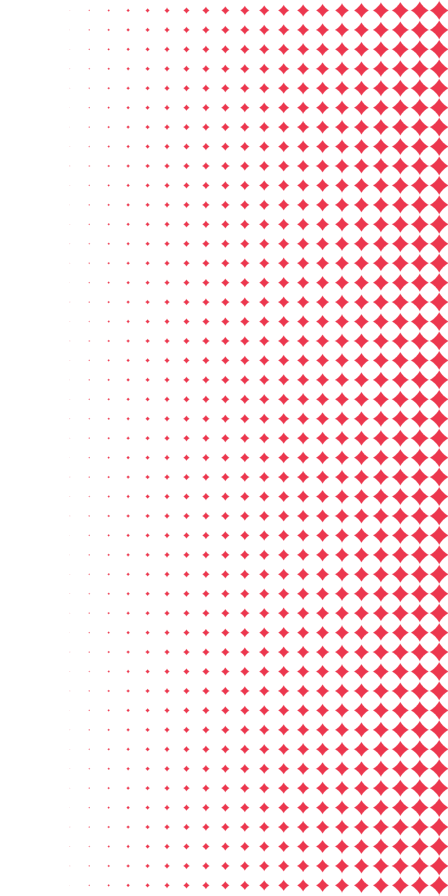
A Shadertoy shader for this pattern:

```glsl
const vec3 PAPER = vec3(1.0);
const vec3 STAR_RED = vec3(0.925, 0.215, 0.305);
const float PITCH = 0.0434;                       // cell size, in canvas widths
const vec2 FIRST_CENTER = vec2(0.0256, 0.0237);   // center of the lower left cell
const int SUBSAMPLES = 5;

// Concave superellipse: size of the four-pointed star passing through p
float starRadius(vec2 p, float curve) {
    vec2 q = pow(abs(p) + 1e-6, vec2(curve));
    return pow(q.x + q.y, 1.0 / curve);
}

// Stars grow linearly from the blank left margin to the right edge
float radiusAt(float x, float startX, float growth) {
    return max(x - startX, 0.0) * growth;
}

// 1 inside a star of the grid, 0 outside
float starGrid(vec2 uv, float pitch, vec2 origin) {
    vec2 center = origin + pitch * floor((uv - origin) / pitch + 0.5);
    float radius = radiusAt(center.x, 0.125, 0.025);
    return step(starRadius(uv - center, 0.8), radius);
}

// Average over a footprint slightly wider than one pixel
float smoothGrid(vec2 uv, float footprint) {
    float coverage = 0.0;
    float count = float(SUBSAMPLES);
    for (int j = 0; j < SUBSAMPLES; j++) {
        for (int i = 0; i < SUBSAMPLES; i++) {
            vec2 offset = (vec2(float(i), float(j)) + 0.5) / count - 0.5;
            coverage += starGrid(uv + offset * footprint, PITCH, FIRST_CENTER);
        }
    }
    return coverage / (count * count);
}

void mainImage(out vec4 fragColor, in vec2 fragCoord) {
    vec2 uv = fragCoord / iResolution.x;
    float ink = smoothGrid(uv, 1.25 / iResolution.x);
    fragColor = vec4(mix(PAPER, STAR_RED, ink), 1.0);
}
```
